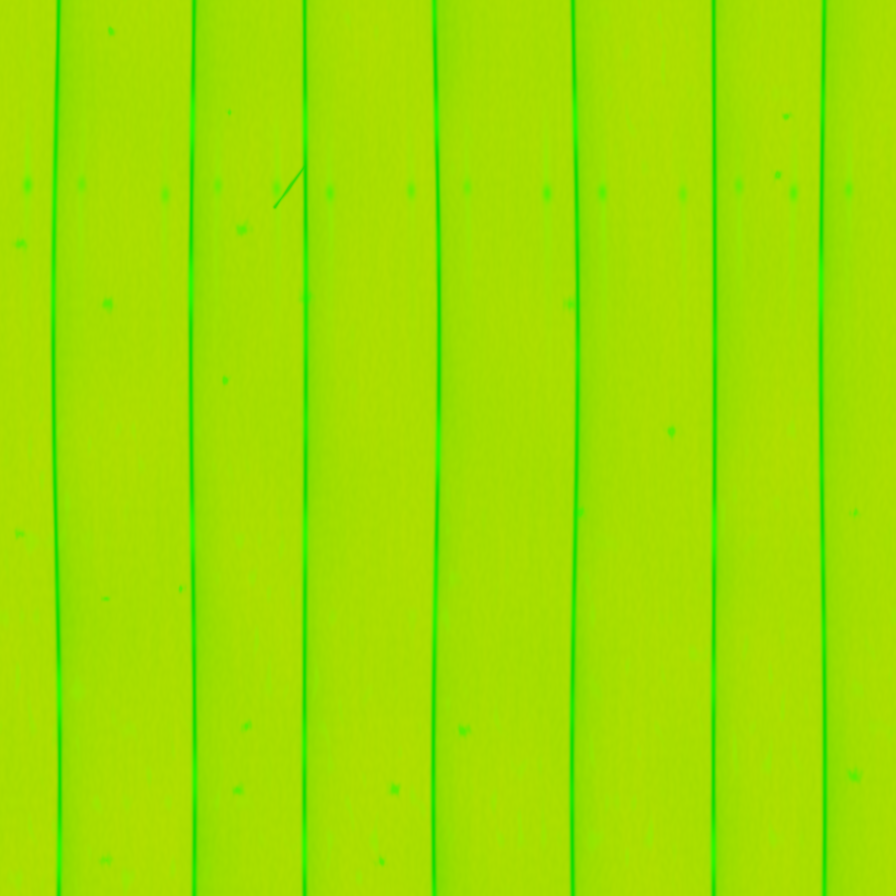
A WebGL 1 fragment shader for this texture:

```glsl
precision highp float;
uniform vec2 u_resolution;

#define PLANKS 7.0
#define FIRST_SEAM 0.0625
#define SEAM_WIDTH 0.0028
#define SHADE_WIDTH 0.02
#define NAIL_HEIGHT 0.79
#define NAIL_INSET 0.030
#define GRAIN 0.035
#define WOOD vec3(0.675, 0.87, 0.0)
#define SHADE vec3(0.53, 0.865, 0.0)
#define PALE vec3(0.55, 0.95, 0.0)
#define NAIL vec3(0.27, 0.95, 0.0)
#define GROOVE vec3(0.05, 0.86, 0.0)

const float TAU = 6.28319;

float hash(vec2 p) {
  return fract(sin(dot(p, vec2(127.1, 311.7))) * 43758.5);
}

float cornerSlope(vec2 cell, vec2 period, vec2 offset) {
  float a = TAU * hash(mod(cell, period));
  return dot(vec2(cos(a), sin(a)), offset);
}

// Gradient noise that tiles over the canvas, with freq cells each way
float noise(vec2 uv, vec2 freq) {
  vec2 p = uv * freq, c = floor(p), f = p - c;
  vec2 s = f * f * f * (f * (f * 6.0 - 15.0) + 10.0);
  vec2 e = vec2(1.0, 0.0);
  return mix(
    mix(cornerSlope(c, freq, f), cornerSlope(c + e, freq, f - e), s.x),
    mix(cornerSlope(c + e.yx, freq, f - e.yx), cornerSlope(c + 1.0, freq, f - 1.0), s.x),
    s.y);
}

float bump(float x) { return exp(-x * x); }

// Uneven plank spacing plus a gentle bow along each seam
float seamX(float i, float y) {
  float a = TAU * i / PLANKS;
  float shift = 0.0036 - 0.003 * cos(2.0 * a) + 0.0092 * sin(2.0 * a)
              - 0.0068 * sin(a) + 0.0043 * sin(3.0 * a);
  float bow = -0.0036 * cos(a) * cos(TAU * (y - 0.63));
  return FIRST_SEAM + i / PLANKS + shift + bow;
}

float segmentDistance(vec2 p, vec2 a, vec2 b) {
  vec2 pa = p - a, ba = b - a;
  return length(pa - ba * clamp(dot(pa, ba) / dot(ba, ba), 0.0, 1.0));
}

// x: nail head, y: weathered streak above and below it
vec2 nailMarks(float dx, float y, float seed) {
  float dy = y - NAIL_HEIGHT - 0.018 * (hash(vec2(seed, 3.0)) - 0.5);
  dx += 0.008 * (hash(vec2(seed, 8.0)) - 0.5);
  float reach = dy > 0.0 ? 0.07 : 0.13;
  float head = bump(length(vec2(dx / 0.0048, dy / 0.009)));
  float streak = bump(dx / 0.0042) * bump(dy / reach);
  return vec2(head, streak) * (0.55 + 0.45 * hash(vec2(seed, 5.0)));
}

void main() {
  vec2 uv = gl_FragCoord.xy / u_resolution;

  // Nearest seams on either side, and the nails beside every seam
  float fromLeft = 1.0, toRight = 1.0, plank = 0.0;
  vec2 nails = vec2(0.0);
  for (int k = -1; k <= 7; k++) {
    float i = float(k), id = mod(i, PLANKS);
    float d = uv.x - seamX(i, uv.y);
    if (d >= 0.0 && d < fromLeft) { fromLeft = d; plank = id; }
    if (d < 0.0) toRight = min(toRight, -d);
    nails = max(nails, nailMarks(d - NAIL_INSET, uv.y, id + 1.0));
    nails = max(nails, nailMarks(d + NAIL_INSET + 0.003, uv.y, id + 21.0));
  }

  // Plank shading and grain
  float fibre = noise(uv, vec2(110.0, 9.0));
  float fine = noise(uv, vec2(190.0, 90.0));
  float cloud = noise(uv, vec2(9.0, 5.0));
  float shade = exp(-fromLeft / SHADE_WIDTH) * (1.0 + 0.5 * noise(uv, vec2(7.0, 8.0)));
  vec3 color = mix(WOOD, SHADE, clamp(shade, 0.0, 1.0));
  color.r += GRAIN * (0.6 * fibre + 0.5 * fine + 0.9 * cloud - 0.25);
  color.r += 0.015 * (hash(vec2(plank, 11.0)) - 0.5);
  color.g += 0.012 * fine;

  // Pale worn flecks, denser in the lower half
  float wornArea = smoothstep(-0.1, 0.4, cloud + 0.25 * cos(TAU * (uv.y - 0.2)));
  float flecks = smoothstep(0.22, 0.6, noise(uv, vec2(75.0, 24.0)));
  color = mix(color, PALE, 0.5 * flecks * wornArea);

  // Nail streaks and heads
  color = mix(color, PALE, nails.y * clamp(0.55 + 0.8 * fibre, 0.0, 1.0));
  color = mix(color, NAIL, 0.8 * nails.x);

  // Sparse pits with ragged edges, one candidate per cell
  vec2 grid = uv * 13.0, cell = floor(grid);
  vec2 jitter = 0.25 + 0.5 * vec2(hash(cell + 31.0), hash(cell + 57.0));
  float pitSize = mix(0.04, 0.085, hash(cell + 83.0));
  float pitDistance = length(grid - cell - jitter) + 0.06 * fine;
  float pit = step(0.88, hash(cell + 7.0)) * bump(pitDistance / pitSize);
  color = mix(color, NAIL, 0.75 * pit);

  // Slanting crack running into a seam
  float crack = segmentDistance(uv, vec2(0.307, 0.769), vec2(0.340, 0.814));
  color = mix(color, GROOVE, 0.7 * bump((crack + 0.001 * fibre) / 0.0019));

  // Grooves between planks, brighter in places
  float seamDistance = min(fromLeft, toRight);
  float wear = noise(uv, vec2(14.0, 11.0));
  vec3 groove = GROOVE + vec3(0.10, 0.12, 0.0) * smoothstep(-0.1, 0.5, wear);
  float width = SEAM_WIDTH * (1.0 + 0.3 * wear);
  color = mix(color, groove, 0.95 * bump(seamDistance / width));

  gl_FragColor = vec4(clamp(color, 0.0, 1.0), 1.0);
}
```
